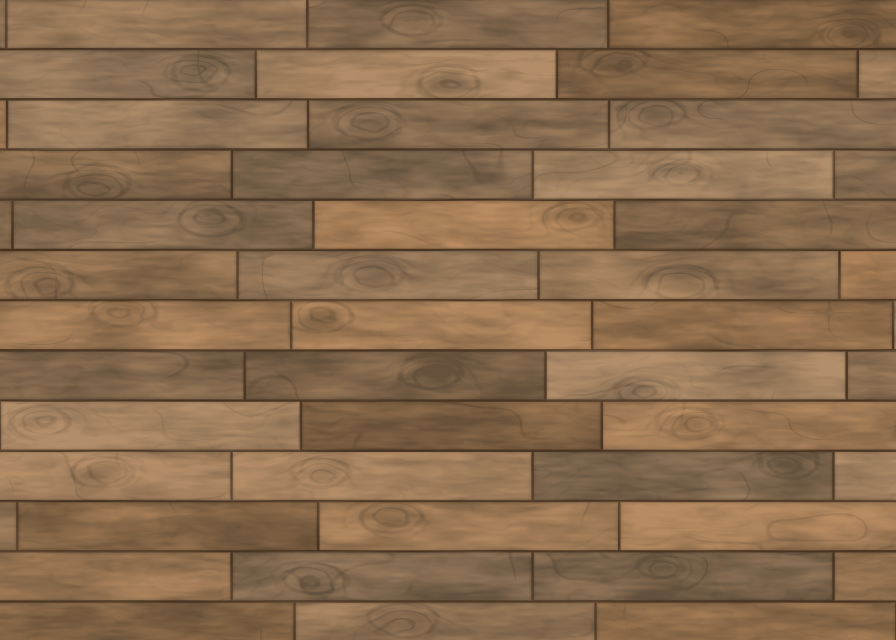
This texture is drawn by a WebGL 1 fragment shader. Its source:

```glsl
precision highp float;
uniform vec2 u_resolution;

#define PLANKS vec2(2.977, 12.744)
#define PLANK_ASPECT 6.0
#define GAP_HALF_WIDTH 0.024
#define KNOT_CHANCE 0.6
#define PLANK_CONTRAST 0.72
#define BLOTCH_CONTRAST 0.95
#define STREAK_CONTRAST 0.6
#define FIBRE_CONTRAST 0.22
#define DARK_WOOD vec3(0.43, 0.34, 0.245)
#define LIGHT_WOOD vec3(0.69, 0.535, 0.385)
#define GAP_COLOR vec3(0.27, 0.19, 0.12)

float hash(vec2 p) {
  vec3 h = fract(p.xyx * 0.1031);
  h += dot(h, h.yzx + 33.33);
  return fract((h.x + h.y) * h.z);
}

float noise(vec2 p) {
  vec2 i = floor(p);
  vec2 f = fract(p);
  f = f * f * (3.0 - 2.0 * f);
  float low = mix(hash(i), hash(i + vec2(1.0, 0.0)), f.x);
  float high = mix(hash(i + vec2(0.0, 1.0)), hash(i + vec2(1.0, 1.0)), f.x);
  return mix(low, high, f.y);
}

float fbm(vec2 p) {
  float sum = 0.0;
  float amplitude = 0.533;
  for (int i = 0; i < 4; i++) {
    sum += amplitude * noise(p);
    p = p * 2.03 + vec2(17.3, 9.1);
    amplitude *= 0.5;
  }
  return sum;
}

// Alternate rows shift by a quarter plank, with random jitter
float jointOffset(float row) {
  float evenRow = 1.0 - mod(row, 2.0);
  return 0.75 + 0.25 * evenRow + 0.28 * (hash(vec2(row, 7.0)) - 0.5);
}

// Wood tone from 0 (dark) to 1 (light); q is measured in plank heights
float woodTone(vec2 q, vec2 id) {
  vec2 g = q + 90.0 * vec2(hash(id + 11.0), hash(id + 23.0));
  float warp = fbm(g * vec2(0.65, 1.5));

  // Oval knot that bends the growth lines around it
  vec2 center = vec2(mix(0.6, PLANK_ASPECT - 0.6, hash(id + 31.0)),
                     mix(0.15, 0.85, hash(id + 43.0)));
  vec2 toKnot = (q - center) * vec2(1.3, 2.5);
  float d = length(toKnot) + 0.7 * (warp - 0.5);
  float hasKnot = step(hash(id + 57.0), KNOT_CHANCE);
  float halo = hasKnot * exp(-1.3 * d * d);
  float core = hasKnot * (1.0 - smoothstep(0.25, 0.75, d));
  float rim = hasKnot * (1.0 - smoothstep(0.03, 0.13, abs(d - 0.8)));

  float flow = 1.3 * q.y + 2.6 * warp + 1.6 * halo;
  float rings = smoothstep(0.35, 1.0, sin(flow * 11.0));

  // Long colour patches, streaks and fine fibres
  float blotch = fbm(g * vec2(0.7, 1.8) + 40.0);
  float streak = fbm(vec2(g.x * 0.6, g.y * 5.0 + 1.5 * warp + 2.0 * halo));
  float fibre = noise(g * vec2(2.5, 15.0));

  // Sparse wandering hairline cracks
  float path = abs(noise(g * vec2(0.9, 1.7) + 63.0) - 0.5);
  float crack = 1.0 - smoothstep(0.005, 0.03, path);
  crack *= smoothstep(0.5, 0.7, noise(g * vec2(0.8, 1.3) + 81.0));

  float tone = 0.56 + PLANK_CONTRAST * (hash(id + 71.0) - 0.5);
  tone += BLOTCH_CONTRAST * (blotch - 0.5);
  tone += STREAK_CONTRAST * (streak - 0.5);
  tone += FIBRE_CONTRAST * (fibre - 0.5);
  tone -= rings * (0.07 + 0.17 * halo);
  tone -= 0.2 * core + 0.17 * rim + 0.2 * crack;
  return tone;
}

void main() {
  vec2 uv = gl_FragCoord.xy / u_resolution;
  vec2 grid = vec2(uv.x, 1.0 - uv.y) * PLANKS + vec2(0.0, 0.023);
  float row = floor(grid.y);
  grid.x -= jointOffset(row);
  vec2 id = vec2(floor(grid.x), row) + 5.0;
  vec2 cell = fract(grid);
  vec2 q = cell * vec2(PLANK_ASPECT, 1.0);

  // Wood colour with a slight warm or cool tint per plank
  float tone = clamp(woodTone(q, id), -0.1, 1.08);
  vec3 color = mix(DARK_WOOD, LIGHT_WOOD, tone);
  float warmth = hash(id + 97.0) - 0.5;
  color *= 1.0 + warmth * vec3(0.05, -0.02, -0.12);

  // Dark gaps with a soft shaded edge
  vec2 border = min(cell, 1.0 - cell) * vec2(PLANK_ASPECT, 1.0);
  float edge = min(border.x, border.y);
  float pixel = PLANKS.y / u_resolution.y;
  float gap = clamp((GAP_HALF_WIDTH - edge) / pixel + 0.5, 0.0, 1.0);
  float wear = mix(0.55, 1.0, noise(grid * vec2(5.0, 1.0) + 20.0));
  color *= 1.0 - 0.12 * (1.0 - smoothstep(0.0, 0.1, edge));
  color = mix(color, GAP_COLOR, gap * wear);

  gl_FragColor = vec4(color, 1.0);
}
```
